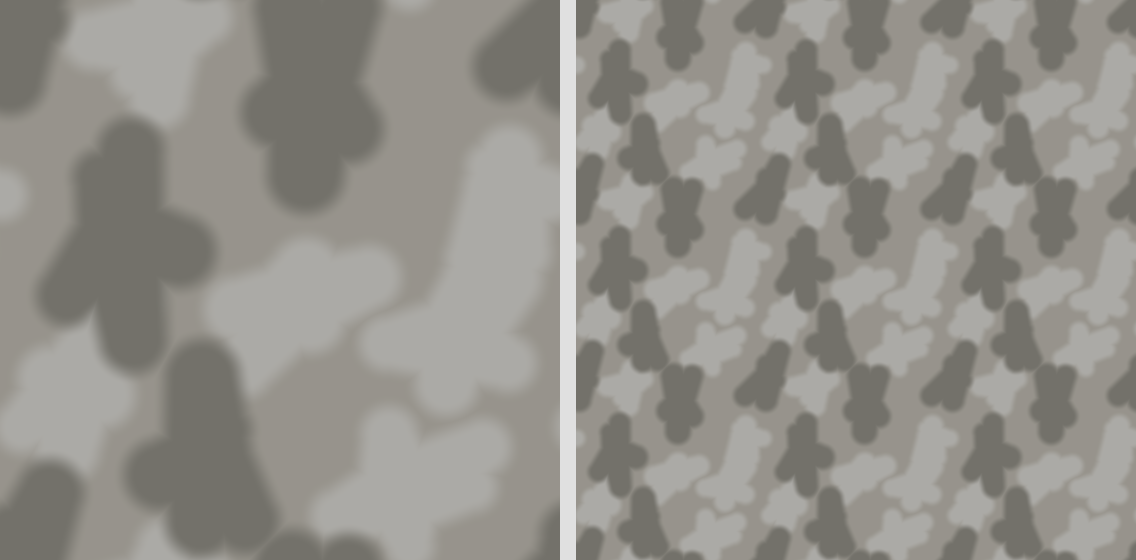
Left: one tile. Right: repeated 3 by 3.
This pattern is drawn by a Shadertoy shader. Its source:

```glsl
const vec3 BASE_GREY  = vec3(0.592, 0.578, 0.548);
const vec3 LIGHT_GREY = vec3(0.672, 0.667, 0.650);
const vec3 DARK_GREY  = vec3(0.450, 0.443, 0.415);

const int   PATCHES = 10;       // patches per tile
const int   DARK_LIMIT = 8;     // even patches below this are dark
const int   LOBES = 5;          // rounded arms per patch
const float JITTER = 0.10;      // scatter of the patch centres
const float CORE_RADIUS = 0.083;
const vec2  TIP_RADIUS = vec2(0.044, 0.072);
const vec2  REACH = vec2(0.055, 0.155);
const vec2  STRETCH = vec2(1.35, 0.75);
const float LIGHT_ANGLE = 0.75;
const float DARK_ANGLE = 1.45;
const float ANGLE_SPREAD = 1.0;
const float LIGHT_SCALE = 0.96;
const float DARK_SCALE = 0.98;
const float EDGE = 0.021;       // half width of the soft rim
const float TAU = 6.28318;

vec2 hash2(vec2 seed) {
    vec3 q = fract(seed.xyx * vec3(0.1031, 0.1030, 0.0973));
    q += dot(q, q.yzx + 33.33);
    return fract((q.xx + q.yz) * q.zy);
}

vec2 direction(float angle) {
    return vec2(cos(angle), sin(angle));
}

// Shortest offset on the repeating tile
vec2 wrapOffset(vec2 d) {
    return d - floor(d + 0.5);
}

// Capsule from the origin to a tip, with a radius that changes along it
float taperedCapsule(vec2 p, vec2 tip, float tipRadius) {
    float t = clamp(dot(p, tip) / dot(tip, tip), 0.0, 1.0);
    return length(p - tip * t) - mix(CORE_RADIUS, tipRadius, t);
}

// Lobed patch, longer along its x axis
float patchDistance(vec2 p, float id) {
    float nearest = 1.0;
    float spin = hash2(vec2(id, 71.0)).x;
    for (int j = 0; j < LOBES; j++) {
        vec2 shape = hash2(vec2(id * 7.0 + 3.0, float(j) * 13.0 + 5.0));
        vec2 turn = hash2(vec2(id * 5.0 + 41.0, float(j) * 11.0 + 23.0));
        float angle = TAU * (float(j) + spin + 0.6 * (turn.x - 0.5)) / float(LOBES);
        vec2 tip = direction(angle) * STRETCH * mix(REACH.x, REACH.y, shape.x);
        float tipRadius = mix(TIP_RADIUS.x, TIP_RADIUS.y, shape.y);
        nearest = min(nearest, taperedCapsule(p, tip, tipRadius));
    }
    return nearest;
}

void mainImage(out vec4 fragColor, in vec2 fragCoord) {
    vec2 uv = fragCoord / iResolution.xy;
    float lightDist = 1.0;
    float darkDist = 1.0;

    // Patch centres lie on a wrapped, jittered lattice
    for (int i = 0; i < PATCHES; i++) {
        float id = float(i);
        bool isDark = i % 2 == 0 && i < DARK_LIMIT;
        vec2 centre = id * vec2(1.0, 3.0) / float(PATCHES);
        centre += JITTER * (hash2(vec2(id * 3.0 + 17.0, 29.0)) - 0.5);

        float tilt = ANGLE_SPREAD * (hash2(vec2(id, 53.0)).y - 0.5);
        vec2 axis = direction(tilt + (isDark ? DARK_ANGLE : LIGHT_ANGLE));
        float size = isDark ? DARK_SCALE : LIGHT_SCALE;

        vec2 p = wrapOffset(uv - centre) / size;
        p = vec2(dot(p, axis), dot(p, vec2(-axis.y, axis.x)));
        float d = patchDistance(p, id) * size;
        if (isDark) darkDist = min(darkDist, d);
        else lightDist = min(lightDist, d);
    }

    // Light patches first, dark ones over them
    vec3 colour = mix(LIGHT_GREY, BASE_GREY, smoothstep(-EDGE, EDGE, lightDist));
    colour = mix(DARK_GREY, colour, smoothstep(-EDGE, EDGE, darkDist));
    fragColor = vec4(colour, 1.0);
}
```
